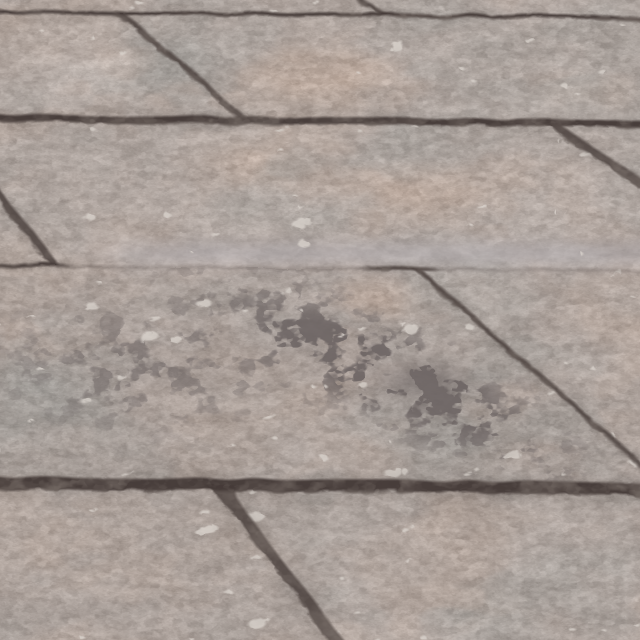
Write a Shadertoy shader that draws this texture.

```glsl
const vec2 VANISH = vec2(-1.0, 2.0);    // where the slanted joints converge
const float ROW_START = 0.5685;         // inverse depth of the lowest long joint
const float ROW_STEP = 0.1363;          // inverse depth of one course
const float SLAB_LENGTH = 0.8;
const float BOND_OFFSET = 0.763;
const float TILT = 0.009;
const float SOFTNESS = 0.0022;
const float CHIP_CHANCE = 0.10;
const float LONG_HALF[4] = float[4](0.0098, 0.0030, 0.0056, 0.0028);
const float CROSS_HALF[5] = float[5](0.0088, 0.0040, 0.0066, 0.0046, 0.0036);

const vec3 STONE = vec3(0.680, 0.640, 0.617);
const vec3 STONE_COOL = vec3(0.635, 0.622, 0.605);
const vec3 STONE_WARM = vec3(0.735, 0.662, 0.615);
const vec3 HAZE = vec3(0.700, 0.678, 0.685);
const vec3 PIT = vec3(0.420, 0.388, 0.385);
const vec3 CHIP = vec3(0.860, 0.835, 0.810);
const vec3 JOINT_DARK = vec3(0.265, 0.225, 0.215);
const vec3 JOINT_DUSTY = vec3(0.420, 0.380, 0.360);

// Patches: centre, radii
const vec4 WARM_PATCHES[5] = vec4[5](
    vec4(0.50, 0.88, 0.14, 0.04), vec4(0.64, 0.71, 0.13, 0.05),
    vec4(0.61, 0.53, 0.07, 0.03), vec4(0.92, 0.86, 0.10, 0.03),
    vec4(0.42, 0.74, 0.09, 0.04));
const vec4 COOL_PATCHES[4] = vec4[4](
    vec4(0.25, 0.90, 0.09, 0.06), vec4(0.72, 0.33, 0.16, 0.07),
    vec4(0.76, 0.05, 0.10, 0.06), vec4(0.05, 0.40, 0.12, 0.08));

vec3 hash3(vec2 c) {
    vec3 q = fract(c.xyx * vec3(0.1031, 0.1030, 0.0973));
    q += dot(q, q.yxz + 33.33);
    return fract((q.xxy + q.yzz) * q.zyx);
}

// Smooth cellular noise: random cell values blended by distance
float cellNoise(vec2 p) {
    vec2 base = floor(p);
    vec2 sum = vec2(0.0);
    for (int j = -1; j <= 1; j++)
    for (int i = -1; i <= 1; i++) {
        vec2 cell = base + vec2(i, j);
        vec3 h = hash3(cell + 57.0);
        vec2 d = cell + h.xy - p;
        sum += exp(-7.0 * dot(d, d)) * vec2(h.z, 1.0);
    }
    return sum.x / sum.y;
}

float layered(vec2 p) {
    return 0.5 * cellNoise(p) + 0.3 * cellNoise(p * 2.1 + 17.0) + 0.2 * cellNoise(p * 4.3 + 41.0);
}

// Sparse flat flecks of uneven size
float chips(vec2 p) {
    float mask = 0.0;
    for (int j = -1; j <= 1; j++)
    for (int i = -1; i <= 1; i++) {
        vec2 cell = floor(p) + vec2(i, j);
        vec3 h = hash3(cell + 211.0);
        float size = mix(0.08, 0.32, pow(fract(h.z * 91.7), 3.0));
        float d = length(p - cell - h.xy) - size;
        mask = max(mask, step(h.z, CHIP_CHANCE) * (1.0 - smoothstep(-0.08, 0.08, d)));
    }
    return mask;
}

float blob(vec2 p, vec2 radii) {
    p /= radii;
    return exp(-dot(p, p));
}

float line(float d, float halfWidth) {
    float blur = SOFTNESS + 0.7 / iResolution.y;
    return 1.0 - smoothstep(halfWidth - blur, halfWidth + blur, abs(d));
}

void mainImage(out vec4 fragColor, in vec2 fragCoord) {
    vec2 uv = fragCoord / iResolution.xy;
    float rough = layered(uv * vec2(30.0, 42.0)) - 0.5;

    // Perspective running bond
    vec2 g = uv + vec2(0.0, TILT * (uv.x - 0.5));
    g += 0.0015 * sin(g.yx * 41.0 + 2.0 * sin(g.yx * 17.0)) + 0.005 * rough;
    float depth = VANISH.y - g.y;
    float along = (g.x - VANISH.x) / depth;
    float course = (1.0 / depth - ROW_START) / ROW_STEP;
    float row = floor(course);
    float slab = (along - BOND_OFFSET) / SLAB_LENGTH + 0.5 * mod(row + 1.0, 2.0);

    // Joints
    int k = int(clamp(floor(course + 0.5), 0.0, 3.0));
    float longY = VANISH.y - 1.0 / (ROW_START + ROW_STEP * float(k));
    float longD = g.y - longY;
    float crossD = (slab - floor(slab + 0.5)) * SLAB_LENGTH * depth / sqrt(1.0 + along * along);
    int r = int(clamp(row + 1.0, 0.0, 4.0));
    float flare = r == 0 ? 0.013 * exp(-abs(longD) / 0.014) : 0.0;
    float crossHalf = CROSS_HALF[r] * (1.0 + 0.8 * rough) + flare;
    float bare = smoothstep(0.55, 0.59, uv.x) * (1.0 - smoothstep(0.65, 0.70, uv.x));
    float buried = k == 1 ? smoothstep(0.07, 0.13, uv.x) * (1.0 - bare) : 0.0;
    float longJoint = line(longD, LONG_HALF[k] * (1.0 + 0.6 * rough)) * (1.0 - 0.78 * buried);
    float crossJoint = line(crossD, crossHalf);
    float fringe = max(exp(-abs(longD) / (1.6 * LONG_HALF[k])) * (1.0 - buried),
                       exp(-abs(crossD) / (1.6 * CROSS_HALF[r])));

    // Stone: broad mottling, patches, grain
    float broad = layered(uv * vec2(5.0, 9.0) + 3.0) - 0.5;
    float streak = layered(uv * vec2(14.0, 45.0) + 8.0) - 0.5;
    float grain = layered(uv * vec2(75.0, 120.0)) - 0.5;
    float warm = 0.0, cool = 0.0;
    for (int i = 0; i < 5; i++) warm += blob(uv - WARM_PATCHES[i].xy, WARM_PATCHES[i].zw);
    for (int i = 0; i < 4; i++) cool += blob(uv - COOL_PATCHES[i].xy, COOL_PATCHES[i].zw);
    vec3 color = mix(STONE, STONE_WARM, clamp(0.65 * warm + 1.3 * broad, 0.0, 1.0));
    color = mix(color, STONE_COOL, clamp(0.65 * cool - 1.3 * broad, 0.0, 1.0));
    color += 0.10 * streak + 0.16 * grain + 0.02 * (hash3(vec2(floor(slab), row)).x - 0.5);
    color += 0.07 * blob(uv - vec2(0.13, 0.89), vec2(0.07, 0.03));

    // Pale dust over the buried joint
    float dust = blob(vec2(0.0, uv.y - 0.604), vec2(1.0, 0.022)) * smoothstep(0.08, 0.3, uv.x);
    color = mix(color, HAZE + 0.12 * streak, 0.65 * dust);

    // Pitted, stained course
    vec2 q = uv - vec2(0.62, 0.41);
    q.y += 0.45 * q.x;
    float worn = blob(q, vec2(0.24, 0.075)) + 0.5 * blob(uv - vec2(0.22, 0.43), vec2(0.22, 0.10));
    worn *= row == 0.0 ? 1.0 : 0.0;
    float pits = smoothstep(0.50, 0.68, 0.5 + rough + 0.20 * (worn - 0.55)) * min(worn * 1.4, 1.0);
    float stain = blob(uv - vec2(0.665, 0.405), vec2(0.055, 0.025));
    color = mix(color, PIT, clamp(0.8 * pits + 0.5 * stain + 0.12 * worn, 0.0, 0.9));
    color = mix(color, CHIP, 0.75 * chips(uv * vec2(24.0, 42.0) + 0.6 * rough));

    // Filled joints
    color *= 1.0 - 0.13 * fringe;
    vec3 fill = mix(JOINT_DARK, JOINT_DUSTY, clamp(0.3 + 2.0 * rough, 0.0, 1.0));
    color = mix(color, mix(fill, JOINT_DUSTY, 0.35), 0.9 * crossJoint);
    color = mix(color, fill, 0.95 * longJoint);
    fragColor = vec4(clamp(color, 0.0, 1.0), 1.0);
}
```
